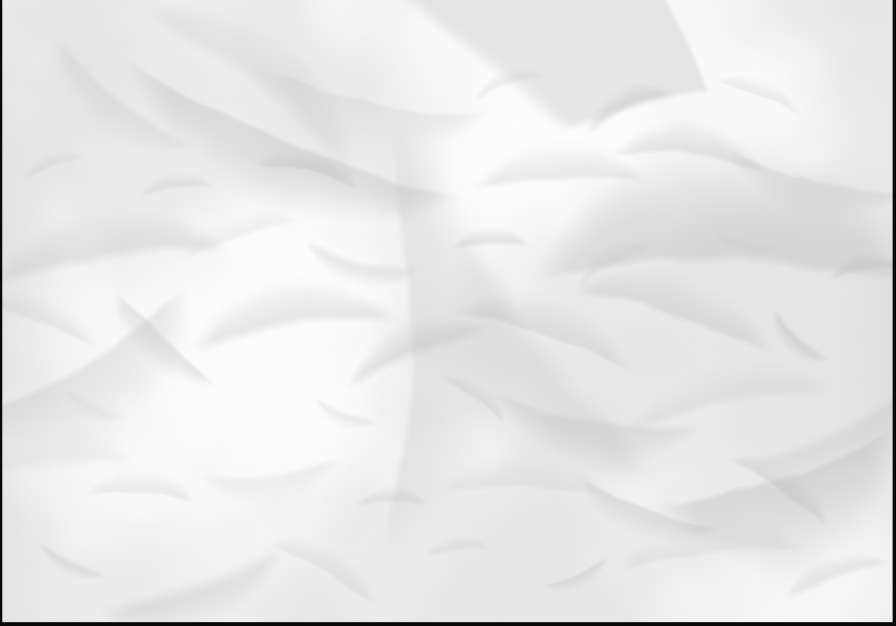
Give the GLSL for this texture, as a Shadertoy shader.

```glsl
// Crumpled white paper in soft light, framed left, right and below by a thin black line.
// Each fold is a leaf-shaped shadow: crisp along its ridge, fading out on one side.
// Large folds are set by hand, small ones are scattered evenly by a loop.

float hash(float n) { return fract(sin(n * 127.1) * 43758.5453); }

float noise(vec2 p) {
    vec2 cell = floor(p), f = fract(p);
    f = f * f * (3.0 - 2.0 * f);
    float n = cell.x + cell.y * 57.0;
    return mix(mix(hash(n), hash(n + 1.0), f.x),
               mix(hash(n + 57.0), hash(n + 58.0), f.x), f.y);
}

float fbm(vec2 p) {
    float sum = 0.0, gain = 0.5;
    for (int i = 0; i < 4; i++) {
        sum += gain * noise(p);
        p = mat2(1.6, 1.2, -1.2, 1.6) * p + 7.3;
        gain *= 0.5;
    }
    return sum;
}

// Shadow lying to the left of a ridge that runs through centre at the given angle
float fold(vec2 p, vec2 centre, float angle, float halfLength, float width, float blur) {
    float c = cos(angle), s = sin(angle);
    vec2 q = mat2(c, -s, s, c) * (p - centre);
    float along = q.x / halfLength;
    float taper = max(1.0 - along * along, 0.0);
    float across = q.y + 0.12 * halfLength * along * along;
    float ridge = smoothstep(-blur, blur, across);
    float fade = 1.0 - smoothstep(0.0, 1.0, across / (width * (taper + 0.15)));
    return smoothstep(0.0, 0.6, taper) * ridge * fade;
}

// Flat grey plane bounded by three straight creases
float facet(vec2 p) {
    float left = dot(p - vec2(0.90, 0.785), vec2(0.64, 0.77));
    float right = dot(p - vec2(1.14, 0.85), vec2(-0.89, -0.45));
    float below = dot(p - vec2(0.90, 0.785), vec2(-0.26, 0.965));
    return smoothstep(-0.006, 0.03, left) * smoothstep(-0.004, 0.008, right)
         * smoothstep(-0.006, 0.012, below);
}

float largeFolds(vec2 p) {
    float shade = 0.10 * facet(p);
    shade += 0.11 * fold(p, vec2(0.46, 0.77), 2.75, 0.30, 0.10, 0.005);
    shade += 0.12 * fold(p, vec2(1.16, 0.58), -0.02, 0.32, 0.20, 0.009);
    shade += 0.07 * fold(p, vec2(0.655, 0.45), -1.57, 0.36, 0.17, 0.008);
    shade += 0.12 * fold(p, vec2(1.25, 0.23), 3.45, 0.20, 0.15, 0.006);
    shade += 0.09 * fold(p, vec2(0.12, 0.41), 3.65, 0.22, 0.13, 0.008);
    shade += 0.08 * fold(p, vec2(0.88, 0.42), 2.25, 0.26, 0.15, 0.025);
    return shade;
}

float smallFolds(vec2 p, float aspect) {
    float shade = 0.0;
    for (int i = 1; i <= 46; i++) {
        float id = float(i);
        vec2 centre = fract(id * vec2(0.7549, 0.5698)) * vec2(aspect, 0.88);
        float size = mix(0.25, 1.0, pow(hash(id + 0.2), 1.5));
        float angle = mix(-0.8, 0.5, hash(id + 0.4)) + 3.1416 * step(0.5, hash(id + 0.6));
        float blur = mix(0.003, 0.018, hash(id + 0.8) * size);
        float depth = mix(0.04, 0.13, hash(id + 0.9));
        shade += depth * fold(p, centre, angle, 0.22 * size, 0.085 * size, blur);
    }
    return shade;
}

void mainImage(out vec4 fragColor, in vec2 fragCoord) {
    vec2 uv = fragCoord / iResolution.xy;
    float aspect = iResolution.x / iResolution.y;
    vec2 p = vec2(uv.x * aspect, uv.y);

    // Bend the straight ridges a little
    vec2 bent = p + 0.035 * (vec2(fbm(p * 5.0), fbm(p * 5.0 + 31.7)) - 0.47);

    // Broad undulation, folds and dimmer sides
    float shade = 0.10 * smoothstep(0.36, 0.78, fbm(p * 2.3 + 4.0));
    shade += largeFolds(bent) + smallFolds(bent, aspect);
    shade += 0.06 * exp(-uv.x * 14.0) + 0.05 * exp(-(1.0 - uv.x) * 16.0);
    shade += 0.008 * (fbm(p * 45.0) - 0.47);

    // Compress overlapping shadows
    float tone = 0.988 - 0.26 * (1.0 - exp(-shade / 0.26));

    // Black frame line, open at the top
    vec2 pixel = 1.0 / iResolution.xy;
    float paper = smoothstep(-0.5, 0.5, (uv.x - 0.0026) / pixel.x)
                * smoothstep(-0.5, 0.5, (0.9962 - uv.x) / pixel.x)
                * smoothstep(-0.5, 0.5, (uv.y - 0.006) / pixel.y);

    fragColor = vec4(vec3(mix(0.03, tone, paper)), 1.0);
}
```
